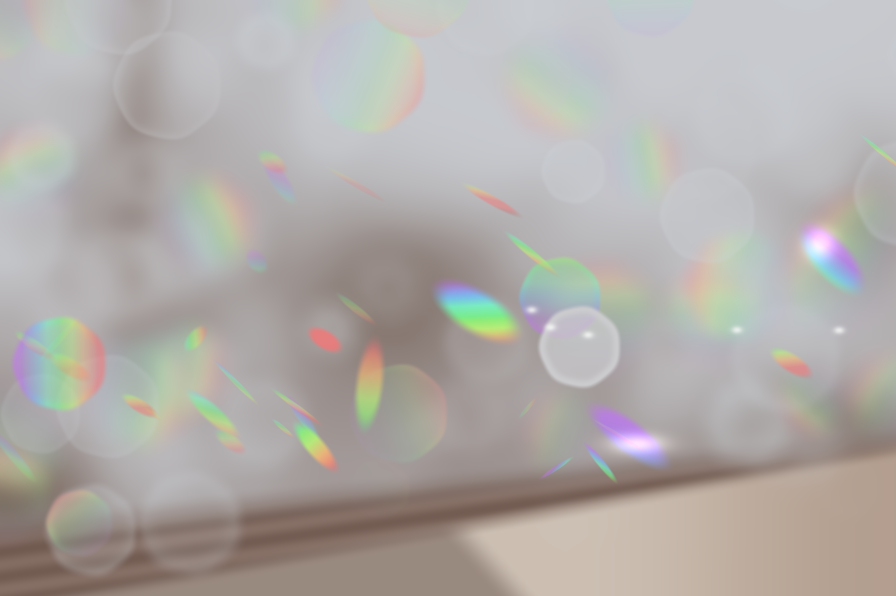
Write a WebGL 2 fragment shader that draws this background.

```glsl
#version 300 es
precision highp float;
uniform vec2 u_resolution;
out vec4 fragColor;

vec2 hash2(float n) {
  return fract(sin(n * vec2(12.9898, 78.233) + vec2(1.3, 4.1)) * 43758.5);
}

float hash(vec2 p) {
  return fract(sin(dot(p, vec2(127.1, 311.7))) * 43758.5);
}

float noise(vec2 p) {
  vec2 i = floor(p), f = fract(p);
  f = f * f * (3.0 - 2.0 * f);
  return mix(mix(hash(i), hash(i + vec2(1, 0)), f.x),
             mix(hash(i + vec2(0, 1)), hash(i + vec2(1, 1)), f.x), f.y);
}

float glow(vec2 p, vec2 centre, vec2 size) {
  vec2 q = (p - centre) / size;
  return exp(-dot(q, q));
}

// Violet at 0, green in the middle, red at 1
vec3 spectrum(float t) {
  vec3 band = clamp(1.5 - abs(t - vec3(0.95, 0.52, 0.12)) * 3.4, 0.0, 1.0);
  band.r += 0.6 * (1.0 - smoothstep(0.0, 0.3, t));
  return mix(vec3(0.45), vec3(0.98), band);
}

// Out-of-focus disc, slightly faceted, with a thin bright rim
vec3 bokeh(vec3 col, vec2 p, vec2 centre, float radius, float blur, vec3 tint, float alpha) {
  vec2 q = p - centre;
  float d = length(q) * (1.0 + 0.015 * cos(7.0 * atan(q.y, q.x + 1e-5)));
  float fill = 1.0 - smoothstep(radius - blur, radius + blur, d);
  float rim = exp(-pow((d - radius + blur) / (0.003 + blur), 2.0));
  return mix(col, tint, alpha * fill * (0.8 + 0.35 * rim));
}

// Elongated prismatic glint, coloured along and across its axis
vec3 glint(vec3 col, vec2 p, vec2 centre, float angle, vec2 size, vec3 hue, float alpha) {
  float c = cos(angle), s = sin(angle);
  vec2 q = mat2(c, -s, s, c) * (p - centre) / size;
  float body = 1.0 - smoothstep(0.55, 1.05, length(q));
  return mix(col, spectrum(hue.x + dot(hue.yz, q)), body * alpha);
}

void main() {
  vec2 p = gl_FragCoord.xy / u_resolution.y;
  vec3 brown = vec3(0.41, 0.32, 0.27);

  // Soft grey haze with warm shadows
  float haze = 0.65 * noise(p * 4.0 + 3.0) + 0.35 * noise(p * 9.0);
  vec3 col = mix(vec3(0.61, 0.57, 0.56), vec3(0.78, 0.79, 0.81),
                 smoothstep(0.15, 0.85, haze * 0.6 + p.y * 0.42));
  col = mix(col, brown, 0.42 * glow(p, vec2(0.23, 0.75), vec2(0.05, 0.4)));
  col = mix(col, brown, 0.60 * glow(p, vec2(0.62, 0.50), vec2(0.20, 0.16)));
  col = mix(col, brown, 0.40 * glow(p, vec2(1.46, 0.63), vec2(0.12, 0.14)));
  col = mix(col, brown, 0.45 * glow(p, vec2(1.42, 0.28), vec2(0.16, 0.07)));

  // Slanted dark ledge and pale surface below it
  float ledge = 1.0 - smoothstep(-0.035, 0.03, p.y - 0.11 - 0.1 * p.x);
  col = mix(col, vec3(0.48, 0.39, 0.35) + 0.04 * sin((p.y - 0.14 * p.x) * 150.0) * ledge, ledge * 0.95);
  float surface = 1.0 - smoothstep(-0.025, 0.015, p.y + 0.02 - 0.18 * p.x);
  float lit = smoothstep(-0.03, 0.05, p.x - 0.86 + 0.9 * p.y);
  vec3 cream = mix(vec3(0.80, 0.75, 0.70), vec3(0.70, 0.62, 0.56), smoothstep(0.95, 1.5, p.x));
  col = mix(col, mix(vec3(0.60, 0.54, 0.50), cream, lit), surface);
  col = mix(col, brown, 0.70 * glow(p, vec2(0.0, 0.17), vec2(0.16, 0.08)));

  // Scattered pale discs, from blurred to crisp; some are iridescent
  for (int i = 0; i < 84; i++) {
    float n = float(i);
    vec2 place = hash2(n + 0.5), shape = hash2(n + 100.5), kind = hash2(n + 200.5);
    vec2 centre = vec2(1.6, 1.0) * place + vec2(-0.05, 0.06);
    float radius = mix(0.045, 0.095, shape.x);
    float blur = mix(0.035, 0.004, smoothstep(0.35, 0.9, n / 84.0));
    float cover = max(smoothstep(0.14, 0.32, centre.y), 0.8 - 0.8 * smoothstep(0.3, 0.45, centre.x));
    vec3 tint = mix(vec3(0.77, 0.76, 0.77), vec3(0.81, 0.84, 0.86), shape.y);
    float alpha = mix(0.14, 0.34, kind.y);
    if (kind.x > 0.78) {
      vec2 axis = vec2(cos(6.28 * shape.y), sin(6.28 * shape.y));
      float along = dot(p - centre, axis) / radius;
      tint = mix(tint, spectrum(0.5 + 0.45 * along), 0.6);
      alpha *= 0.4 + 1.1 * smoothstep(-0.6, 0.9, along);
    }
    col = bokeh(col, p, centre, radius, blur, tint, alpha * cover);
  }

  // Small prismatic glints, mostly in the middle band
  for (int i = 0; i < 26; i++) {
    float n = float(i);
    vec2 place = hash2(n + 300.5), shape = hash2(n + 400.5), kind = hash2(n + 500.5);
    vec2 centre = vec2(1.5 * place.x, 0.2 + 0.6 * place.y * mix(1.0, place.y, 0.5));
    float angle = (kind.x > 0.3 ? -0.75 : 0.8) + 0.5 * (shape.x - 0.5);
    vec2 size = vec2(mix(0.025, 0.065, shape.y), mix(0.004, 0.02, kind.y * kind.y));
    vec3 hue = vec3(mix(0.1, 1.0, shape.x), 0.3, -0.15);
    col = glint(col, p, centre, angle, size, hue, mix(0.15, 0.65, fract(kind.x * 7.0)));
  }

  // Large bright disc with an iridescent one behind it
  col = bokeh(col, p, vec2(0.94, 0.50), 0.068, 0.004, spectrum(0.05 + (p.y - 0.46) * 5.0), 0.38);
  col = bokeh(col, p, vec2(0.973, 0.418), 0.068, 0.005, vec3(0.80, 0.80, 0.81), 0.85);
  col = bokeh(col, p, vec2(0.10, 0.39), 0.078, 0.006, spectrum(0.1 + (p.x - 0.04) * 7.0), 0.45);

  // Strong flares
  col = glint(col, p, vec2(0.80, 0.477), -0.55, vec2(0.09, 0.040), vec3(0.45, 0.38, -0.25), 0.85);
  col = glint(col, p, vec2(1.055, 0.268), -0.65, vec2(0.09, 0.030), vec3(0.10, 0.08, -0.06), 0.70);
  col = glint(col, p, vec2(1.396, 0.566), -0.85, vec2(0.08, 0.036), vec3(0.15, 0.10, -0.25), 0.70);
  col = glint(col, p, vec2(0.62, 0.355), 1.45, vec2(0.085, 0.026), vec3(0.75, 0.28, 0.0), 0.60);
  col = glint(col, p, vec2(0.53, 0.25), -0.85, vec2(0.058, 0.018), vec3(0.72, 0.30, 0.0), 0.80);
  col = glint(col, p, vec2(0.545, 0.43), -0.55, vec2(0.036, 0.018), vec3(1.0, 0.0, 0.0), 0.75);

  // White cores and tiny sparkles
  col += 0.35 * glow(p, vec2(1.07, 0.255), vec2(0.045, 0.016)) + 0.35 * glow(p, vec2(1.375, 0.59), vec2(0.025));
  for (int i = 0; i < 5; i++) {
    vec2 place = hash2(float(i) + 600.5);
    vec2 centre = vec2(0.65 + 0.77 * place.x, 0.42 + 0.1 * place.y);
    col = mix(col, vec3(0.97), 0.8 * glow(p, centre, vec2(0.009, 0.006)));
  }
  fragColor = vec4(clamp(col, 0.0, 1.0), 1.0);
}
```
